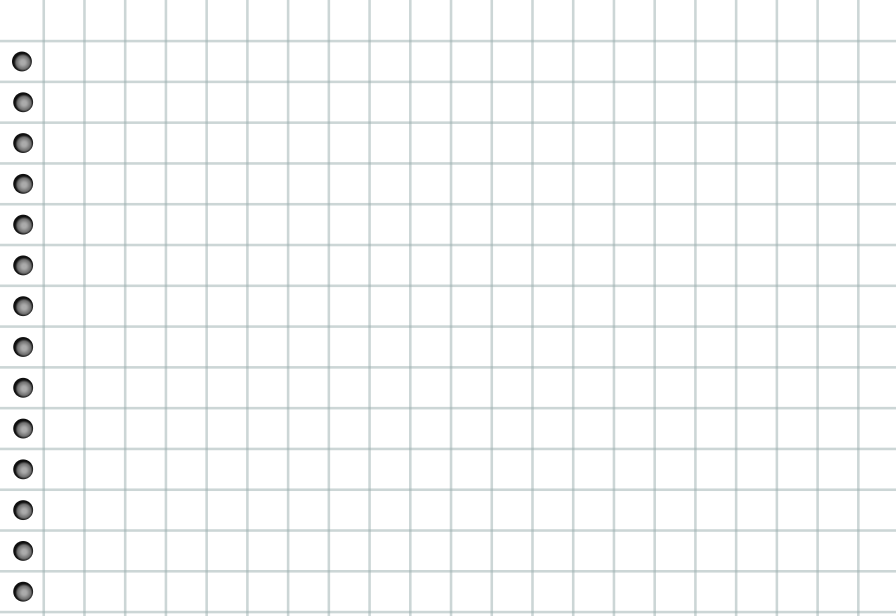
Give the GLSL for this pattern, as a WebGL 1 fragment shader.

```glsl
precision highp float;

uniform vec2 u_resolution;

// Lengths are fractions of the canvas height, measured from the top left.
const vec2 GRID_START = vec2(0.0710, 0.0667);
const vec2 GRID_PITCH = vec2(0.06612, 0.06621);
const float LINE_WIDTH = 0.0042;
const float LINE_OPACITY = 0.5;
const float HOLE_X = 0.0376;
const float HOLE_RADIUS = 0.0161;
const float LAST_HOLE = 13.0;
const float FIRST_HOLE_SHIFT = -0.0020;

const vec3 PAPER_COLOR = vec3(1.0);
const vec3 LINE_COLOR = vec3(0.60, 0.68, 0.68);
const vec3 HOLE_CENTER_COLOR = vec3(0.67);
const vec3 HOLE_MIDDLE_COLOR = vec3(0.44);
const vec3 HOLE_RIM_COLOR = vec3(0.06);
const vec2 HOLE_LIGHT_OFFSET = vec2(0.10, 0.10);

// Share of the pixel covered by the nearest ruled line on each axis.
vec2 lineCoverage(vec2 p, float pixel) {
  vec2 fromStart = p - GRID_START;
  vec2 index = max(floor(fromStart / GRID_PITCH + 0.5), 0.0);
  vec2 dist = abs(fromStart - index * GRID_PITCH);
  vec2 halfWidth = vec2(0.5 * LINE_WIDTH);
  vec2 halfPixel = vec2(0.5 * pixel);
  vec2 overlap = min(dist + halfPixel, halfWidth) - max(dist - halfPixel, -halfWidth);
  return clamp(overlap / pixel, 0.0, 1.0);
}

// Offset from the center of the punched hole in this row.
vec2 holeOffset(vec2 p) {
  float row = clamp(floor((p.y - GRID_START.y) / GRID_PITCH.y), 0.0, LAST_HOLE);
  float shift = FIRST_HOLE_SHIFT * (1.0 - step(0.5, row));
  vec2 center = vec2(HOLE_X + shift, GRID_START.y + (row + 0.5) * GRID_PITCH.y);
  return p - center;
}

// Gray well whose dark wall is thickest at the upper left.
vec3 holeColor(vec2 offset) {
  float r = length(offset / HOLE_RADIUS - HOLE_LIGHT_OFFSET);
  vec3 color = mix(HOLE_CENTER_COLOR, HOLE_MIDDLE_COLOR, smoothstep(0.15, 0.75, r));
  return mix(color, HOLE_RIM_COLOR, smoothstep(0.62, 0.95, r));
}

void main() {
  float pixel = 1.0 / u_resolution.y;
  vec2 p = vec2(gl_FragCoord.x, u_resolution.y - gl_FragCoord.y) * pixel;

  // Translucent lines darken where they cross.
  vec2 ink = LINE_OPACITY * lineCoverage(p, pixel);
  vec3 color = mix(PAPER_COLOR, LINE_COLOR, ink.x);
  color = mix(color, LINE_COLOR, ink.y);

  // Binding holes down the left margin.
  vec2 offset = holeOffset(p);
  float holeMask = clamp((HOLE_RADIUS - length(offset)) / pixel + 0.5, 0.0, 1.0);
  color = mix(color, holeColor(offset), holeMask);

  gl_FragColor = vec4(color, 1.0);
}
```
